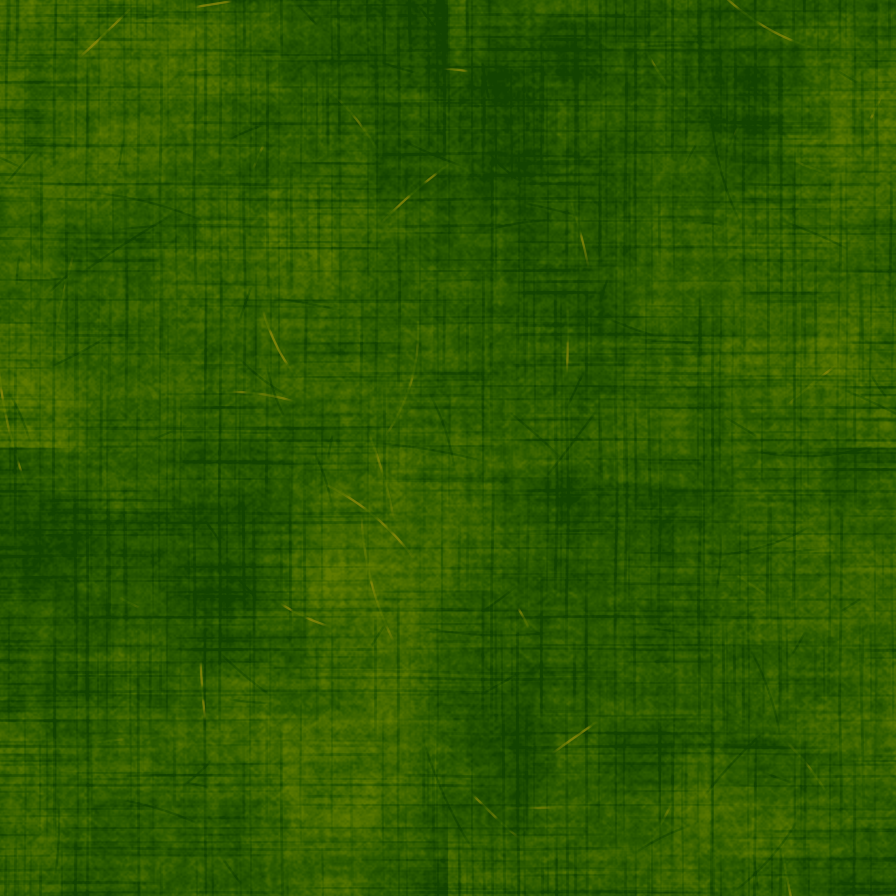
Write a three.js fragment shader that draws this texture.

```glsl
// Worn green canvas: ragged dark patches over a cloth of crossed threads, fine
// twill grain and scattered scratches. All layers add to one tone value, which
// is then turned into a colour from deep green to olive, with yellow glints.
varying vec2 vUv;

const vec3 DEEP_GREEN = vec3(0.075, 0.262, 0.0);
const vec3 MID_GREEN = vec3(0.170, 0.358, 0.0);
const vec3 OLIVE = vec3(0.325, 0.455, 0.0);
const vec3 GLINT = vec3(0.56, 0.54, 0.04);
const int SCRATCHES = 110;

float hash(vec2 p) {
  vec3 q = fract(vec3(p.xyx) * 0.1031);
  q += dot(q, q.yzx + 33.33);
  return fract((q.x + q.y) * q.z);
}

float noise(vec2 p) {
  vec2 i = floor(p);
  vec2 f = fract(p);
  f = f * f * (3.0 - 2.0 * f);
  float low = mix(hash(i), hash(i + vec2(1.0, 0.0)), f.x);
  float high = mix(hash(i + vec2(0.0, 1.0)), hash(i + vec2(1.0, 1.0)), f.x);
  return mix(low, high, f.y);
}

float fbm(vec2 p) {
  float sum = 0.0;
  float gain = 0.5;
  for (int i = 0; i < 6; i++) {
    sum += gain * noise(p);
    p = p * 2.03 + vec2(17.3, 9.1);
    gain *= 0.56;
  }
  return sum / 1.1;
}

vec2 rotate(vec2 p, float angle) {
  float c = cos(angle);
  float s = sin(angle);
  return vec2(c * p.x + s * p.y, c * p.y - s * p.x);
}

// Signed noise, drawn out along x by the ratio of the two frequencies
float streak(vec2 p, float along, float across) {
  return noise(p * vec2(along, across) + 50.0) - 0.5;
}

// Thin broken lines running along x, one per row, each slightly wavy
float threads(vec2 p, float rows, float width, float seed) {
  float y = p.y * rows + 0.25 * noise(vec2(p.x * 9.0, p.y * 5.0 + seed));
  float row = floor(y);
  float offset = 0.25 + 0.5 * hash(vec2(row, seed));
  float d = abs(y - row - offset) / rows;
  float present = smoothstep(0.48, 0.8, noise(vec2(p.x * 8.0 + seed, row * 3.7)));
  float frayed = 0.5 + 0.5 * noise(vec2(p.x * 90.0, row + seed));
  return present * frayed * (1.0 - smoothstep(0.3 * width, width, d));
}

// A short, slightly bent scratch that fades at both ends
float scratch(vec2 p, vec2 centre, float angle, float halfLength, float bend) {
  vec2 q = rotate(p - centre, angle);
  float d = abs(q.y + bend * q.x * q.x);
  float body = 1.0 - smoothstep(0.0005, 0.002, d);
  return body * (1.0 - smoothstep(0.5 * halfLength, halfLength, abs(q.x)));
}

// Tone step where two cloth pieces meet: dark before, light after
float seam(float x, float edgeDistance, float darkReach, float lightReach) {
  float dark = -0.36 * exp(x / darkReach);
  float light = 0.22 * exp(-x / lightReach);
  float nearEdge = 1.0 - smoothstep(0.03, 0.12, edgeDistance);
  return nearEdge * mix(min(dark, 0.0), light, smoothstep(-0.001, 0.001, x));
}

void main() {
  vec2 p = vUv;
  vec2 turned = p.yx;

  // Worn patches with edges frayed along the weave
  vec2 fray = vec2(streak(turned, 14.0, 110.0), streak(p, 14.0, 110.0));
  float tone = 0.51 + 1.35 * (fbm(p * vec2(5.0, 5.6) + 0.2 * fray + 3.0) - 0.5);
  tone += seam(p.y - 0.5, min(p.x, 1.0 - p.x), 0.07, 0.02);
  tone += seam(p.x - 0.5, min(p.y, 1.0 - p.y), 0.10, 0.03);

  // Woven streaks and twill grain
  tone += 0.28 * streak(p, 13.0, 190.0) + 0.20 * streak(p, 8.0, 60.0);
  tone += 0.20 * streak(turned, 13.0, 170.0) + 0.16 * streak(turned, 8.0, 50.0);
  tone += 0.24 * streak(rotate(p, 0.7), 130.0, 290.0);
  tone += 0.24 * streak(rotate(p, -0.7), 130.0, 290.0);
  tone += 0.18 * streak(p, 420.0, 420.0);

  // Dark threads in both directions
  tone -= 0.36 * threads(p, 85.0, 0.0024, 4.0);
  tone -= 0.28 * threads(p, 140.0, 0.0018, 31.0);
  tone -= 0.36 * threads(turned, 75.0, 0.0024, 12.0);
  tone -= 0.24 * threads(turned, 120.0, 0.0018, 47.0);

  // Scratches: most are dark cuts, some are pale and glint in places
  float glint = 0.0;
  for (int i = 0; i < SCRATCHES; i++) {
    float id = float(i);
    vec2 centre = vec2(hash(vec2(id, 1.7)), hash(vec2(id, 5.3)));
    float angle = 3.1416 * hash(vec2(id, 8.9));
    float size = mix(0.015, 0.085, pow(hash(vec2(id, 12.1)), 2.0));
    float mark = scratch(p, centre, angle, size, 5.0 * (hash(vec2(id, 15.7)) - 0.5));
    float pale = step(0.62, hash(vec2(id, 19.3)));
    tone += mark * mix(-0.28, 0.16, pale);
    glint = max(glint, mark * pale);
  }
  glint *= smoothstep(0.45, 0.85, noise(p * 75.0));

  tone = clamp(tone, 0.0, 1.15);
  vec3 colour = mix(DEEP_GREEN, MID_GREEN, min(tone * 2.0, 1.0));
  colour = mix(colour, OLIVE, max(tone * 2.0 - 1.0, 0.0));
  gl_FragColor = vec4(mix(colour, GLINT, 0.75 * glint), 1.0);
}
```
